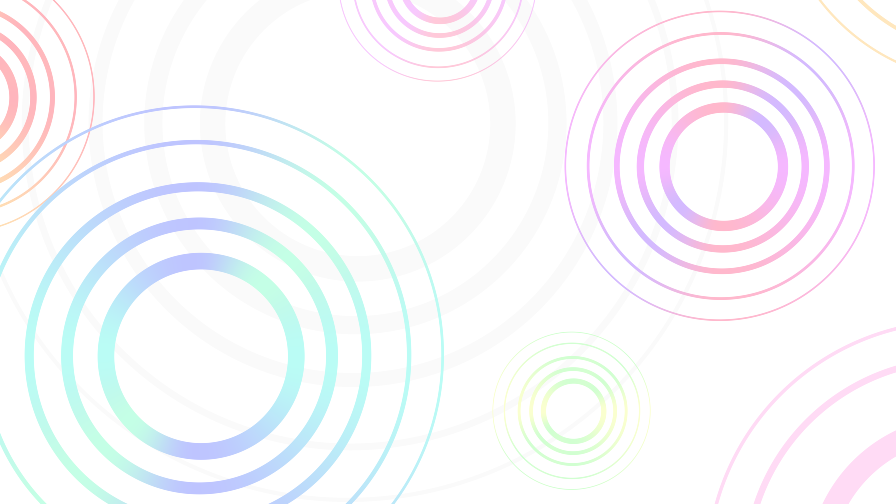
Write a Shadertoy shader that draws this background.

```glsl
// Pastel clusters of concentric rings with swept gradients on a white ground.

const int RING_COUNT = 5;
// Outer radius and thickness of each ring, relative to its cluster radius
const float RING_RADIUS[RING_COUNT] = float[](0.415, 0.555, 0.695, 0.863, 1.0);
const float RING_WIDTH[RING_COUNT] = float[](0.067, 0.048, 0.037, 0.018, 0.011);
const vec2 INNER_DRIFT = vec2(0.045, -0.01);  // inner rings sit off centre

const vec3 WHITE = vec3(1.0);
const vec3 GREY = vec3(0.981);
const vec3 LAVENDER = vec3(0.745, 0.77, 1.0);
const vec3 MINT = vec3(0.77, 1.0, 0.90);
const vec3 CYAN = vec3(0.73, 0.99, 0.96);
const vec3 ROSE = vec3(1.0, 0.72, 0.80);
const vec3 VIOLET = vec3(0.83, 0.73, 1.0);
const vec3 ORCHID = vec3(0.96, 0.72, 1.0);
const vec3 CORAL = vec3(1.0, 0.71, 0.74);
const vec3 APRICOT = vec3(1.0, 0.89, 0.70);
const vec3 LIME = vec3(0.80, 1.0, 0.80);
const vec3 LEMON = vec3(0.98, 1.0, 0.79);
const vec3 BLUSH = vec3(1.0, 0.86, 0.96);

// Coverage of a ring with the given outer radius
float ringMask(vec2 p, float radius, float width) {
    float pixel = 1.0 / iResolution.y;
    float d = abs(length(p) - radius + 0.5 * width) - 0.5 * width;
    return 1.0 - smoothstep(-0.5 * pixel, 0.5 * pixel, d);
}

// Sweep that repeats every half turn: horizontal, rising diagonal, vertical
vec3 sweepColor(vec2 p, vec3 horizontal, vec3 diagonal, vec3 vertical) {
    float angle = 2.0 * atan(p.y, p.x);
    vec3 base = mix(vertical, horizontal, 0.5 + 0.5 * cos(angle));
    float diagonalWeight = max(sin(angle), 0.0);
    return mix(base, diagonal, diagonalWeight * diagonalWeight);
}

// Paints one cluster of rings over the colour so far
void paintCluster(inout vec3 color, vec2 p, vec2 center, float size,
                  vec3 horizontal, vec3 diagonal, vec3 vertical, float opacity) {
    vec2 q = (p - center) / size;
    vec3 tint = sweepColor(q, horizontal, diagonal, vertical);
    for (int i = 0; i < RING_COUNT; i++) {
        vec2 local = (q - INNER_DRIFT * (1.0 - RING_RADIUS[i])) * size;
        float mask = ringMask(local, RING_RADIUS[i] * size, RING_WIDTH[i] * size);
        color = mix(color, tint, mask * opacity);
    }
}

void mainImage(out vec4 fragColor, in vec2 fragCoord) {
    vec2 p = fragCoord / iResolution.y;
    vec3 color = WHITE;

    // Faint large cluster behind everything
    paintCluster(color, p, vec2(0.690, 0.759), 0.755, GREY, GREY, GREY, 1.0);

    // Clusters cut by the left, top and right edges
    paintCluster(color, p, vec2(-0.083, 0.808), 0.271, CORAL, CORAL, APRICOT, 1.0);
    paintCluster(color, p, vec2(0.868, 1.035), 0.197, ORCHID, ORCHID, ROSE, 0.75);
    paintCluster(color, p, vec2(1.956, 1.252), 0.417, APRICOT, APRICOT, APRICOT, 0.85);

    // Main clusters
    paintCluster(color, p, vec2(0.386, 0.296), 0.495, CYAN, MINT, LAVENDER, 1.0);
    paintCluster(color, p, vec2(1.428, 0.671), 0.308, ORCHID, VIOLET, ROSE, 1.0);
    paintCluster(color, p, vec2(1.134, 0.185), 0.157, LEMON, LIME, LIME, 0.9);

    // Wide arcs in the lower right corner
    vec2 corner = p - vec2(1.898, -0.132);
    float arcs = ringMask(corner, 0.498, 0.007);
    arcs = max(arcs, ringMask(corner, 0.424, 0.013));
    arcs = max(arcs, ringMask(corner - vec2(0.012, 0.0), 0.308, 0.046));
    color = mix(color, BLUSH, arcs);

    fragColor = vec4(color, 1.0);
}
```
